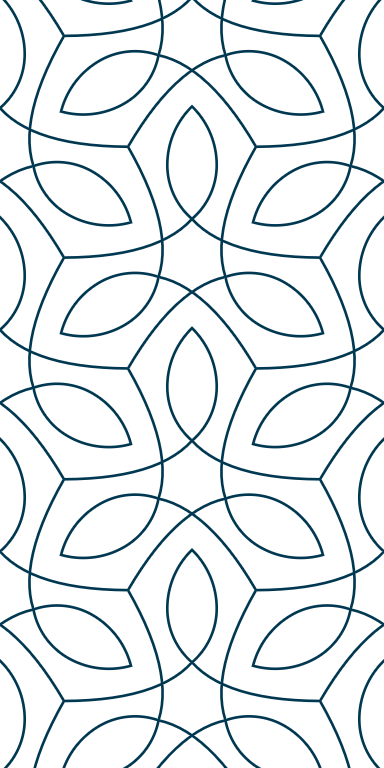
A WebGL 2 fragment shader for this pattern:

```glsl
#version 300 es
precision highp float;
// Interlaced three-leaf line ornament on a hexagonal lattice, dark teal on white.

// Lengths are in hexagon sides.
#define SIDES_ACROSS 3.0              // canvas width
#define ORIGIN vec2(1.5, 2.2555)      // centre of one motif
#define LINE_WIDTH 0.0207
#define LEAF_CROSS 0.302              // height where the two stems cross
#define LEAF_BELLY vec2(0.193, 0.723) // widest point of a leaf
#define LEAF_TIP 1.181
#define STEM_BEND vec2(0.269, 0.003)  // control point of the stem curve
#define STEM_STEPS 14
#define INK vec3(0.0, 0.22, 0.32)
#define PAPER vec3(1.0)

uniform vec2 u_resolution;
out vec4 fragColor;

const float REACH = 1.25;             // outer radius of a motif
const vec2 CELL = vec2(1.5, 1.7320508);
const mat2 TURN_120 = mat2(-0.5, 0.8660254, -0.8660254, -0.5);

float segmentDistance(vec2 p, vec2 a, vec2 b) {
    vec2 ab = b - a;
    return length(p - a - ab * clamp(dot(p - a, ab) / dot(ab, ab), 0.0, 1.0));
}

// Right half of a leaf: two arcs that meet smoothly at the belly.
float leafDistance(vec2 p) {
    float rise = p.y > LEAF_BELLY.y ? LEAF_TIP - LEAF_BELLY.y : LEAF_BELLY.y - LEAF_CROSS;
    float radius = (LEAF_BELLY.x * LEAF_BELLY.x + rise * rise) / (2.0 * LEAF_BELLY.x);
    // The mirror axis cuts the circle, which leaves a sharp tip.
    return abs(length(p - LEAF_BELLY + vec2(radius, 0.0)) - radius);
}

// Quadratic curve from the crossing to a corner of the hexagon.
float stemDistance(vec2 p) {
    vec2 start = vec2(0.0, LEAF_CROSS);
    vec2 corner = vec2(1.0, 0.0);
    vec2 previous = start;
    float d = REACH;
    for (int i = 1; i <= STEM_STEPS; i++) {
        float t = float(i) / float(STEM_STEPS);
        vec2 next = mix(mix(start, STEM_BEND, t), mix(STEM_BEND, corner, t), t);
        d = min(d, segmentDistance(p, previous, next));
        previous = next;
    }
    return d;
}

// Three mirrored leaves with stems around one centre.
float motifDistance(vec2 p) {
    float d = REACH;
    for (int k = 0; k < 3; k++) {
        vec2 folded = vec2(abs(p.x), p.y);
        if (folded.y > -0.1) {
            d = min(d, stemDistance(folded));
            if (folded.y > LEAF_CROSS - 0.05) d = min(d, leafDistance(folded));
        }
        p = TURN_120 * p;
    }
    return d;
}

// Nearest line among the surrounding motifs; odd columns shift by half a row.
float latticeDistance(vec2 p) {
    float d = REACH;
    float nearColumn = round(p.x / CELL.x);
    for (int i = -1; i <= 1; i++) {
        float column = nearColumn + float(i);
        float shift = 0.5 * mod(column, 2.0);
        float nearRow = round(p.y / CELL.y - shift);
        for (int j = -1; j <= 1; j++) {
            vec2 local = p - CELL * vec2(column, nearRow + float(j) + shift);
            if (dot(local, local) < REACH * REACH) d = min(d, motifDistance(local));
        }
    }
    return d;
}

void main() {
    float pixel = SIDES_ACROSS / u_resolution.x;
    vec2 p = gl_FragCoord.xy * pixel - ORIGIN;
    float edge = latticeDistance(p) - 0.5 * LINE_WIDTH;
    float coverage = clamp(0.5 - edge / pixel, 0.0, 1.0);
    fragColor = vec4(mix(PAPER, INK, coverage), 1.0);
}
```
